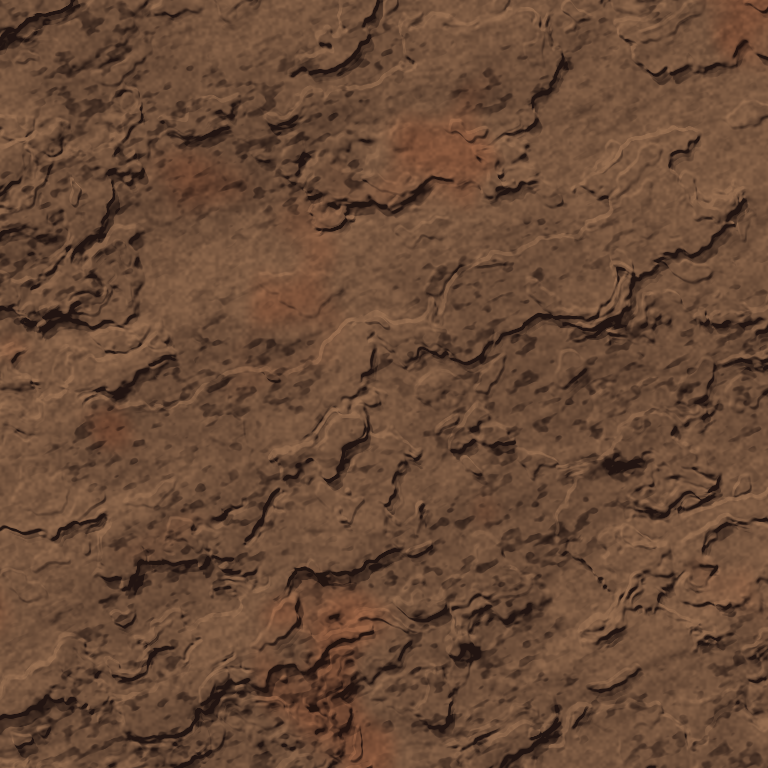
A WebGL 2 fragment shader for this texture:

```glsl
#version 300 es
precision highp float;
// Rugged brown soil: slanting ledges, embedded stones and gritty pits lit from the upper left.

uniform vec2 u_resolution;
out vec4 fragColor;

const vec2 TO_LIGHT = vec2(-0.5, 0.866);
const float SLANT = 0.42;

float hash(vec2 p) {
    vec3 q = fract(p.xyx * 0.1031);
    q += dot(q, q.yzx + 33.33);
    return fract((q.x + q.y) * q.z);
}

mat2 rotation(float angle) {
    float c = cos(angle), s = sin(angle);
    return mat2(c, -s, s, c);
}

float noise(vec2 p) {
    vec2 cell = floor(p), f = fract(p);
    f = f * f * (3.0 - 2.0 * f);
    float low = mix(hash(cell), hash(cell + vec2(1, 0)), f.x);
    float high = mix(hash(cell + vec2(0, 1)), hash(cell + vec2(1, 1)), f.x);
    return mix(low, high, f.y);
}

// Fractal noise, normalised to 0..1
float fbm(vec2 p, int octaves) {
    float sum = 0.0, total = 0.0, amplitude = 0.5;
    for (int i = 0; i < octaves; i++) {
        sum += amplitude * noise(p);
        total += amplitude;
        amplitude *= 0.52;
        p = rotation(0.15) * p * 2.03 + 17.3;
    }
    return sum / total;
}

// Coordinates running along and across the slanting grain
vec2 alongGrain(vec2 p, float stretch) {
    return rotation(SLANT) * p * vec2(1.0, stretch);
}

// Scattered flat-topped stones, one candidate per cell
float stones(vec2 p, float share, float seed) {
    vec2 home = floor(p);
    float top = 0.0;
    for (int y = -1; y <= 1; y++) {
        for (int x = -1; x <= 1; x++) {
            vec2 cell = home + vec2(x, y);
            vec2 id = cell + seed;
            vec2 center = cell + 0.2 + 0.6 * vec2(hash(id + 3.1), hash(id + 7.7));
            float radius = mix(0.18, 0.42, hash(id + 11.9));
            vec2 local = rotation(SLANT + 1.6 * (hash(id + 5.3) - 0.5)) * (p - center);
            float d = length(local * vec2(0.72, 1.3)) / radius;
            float present = step(hash(id + 19.2), share);
            top = max(top, present * (0.5 + 0.5 * hash(id + 23.4)) * smoothstep(1.05, 0.72, d));
        }
    }
    return top;
}

float terrain(vec2 p) {
    vec2 bend = vec2(fbm(p * 13.0, 4), fbm(p * 13.0 + 41.0, 4)) - 0.5;
    vec2 q = alongGrain(p, 1.9);
    float ground = 0.046 * fbm(q * 5.0 + bend * 0.5, 5);
    float ledge = 0.013 * smoothstep(0.49, 0.56, fbm(q * 5.5 + bend + 9.0, 5));
    float large = 0.016 * stones(p * 5.5 + bend * 1.0, 0.5, 0.0);
    float small = 0.007 * stones(p * 15.0 + bend * 2.0, 0.38, 60.0);
    return ground + ledge + large + small;
}

// Darkness cast by higher ground toward the light
float castShadow(vec2 p, float height) {
    float depth = 0.0;
    for (int i = 1; i <= 3; i++) {
        float reach = 0.006 * float(i);
        depth = max(depth, terrain(p + TO_LIGHT * reach) - height - 0.45 * reach);
    }
    return smoothstep(0.0, 0.008, depth);
}

// Small dark hollows drawn out along the grain
float pits(vec2 p, float scale) {
    return smoothstep(0.56, 0.76, fbm(alongGrain(p, 1.7) * scale, 2));
}

vec3 soilColor(float tone, float rust) {
    vec3 color = mix(vec3(0.13, 0.08, 0.065), vec3(0.51, 0.37, 0.27), tone);
    return color * mix(vec3(1.0), vec3(1.04, 0.92, 0.87), rust);
}

void main() {
    vec2 p = gl_FragCoord.xy / u_resolution.y;

    // Relief and shadow
    float height = terrain(p);
    float slope = (height - terrain(p + TO_LIGHT * 0.004)) / 0.004;
    float relief = 0.2 * clamp(slope, 0.0, 1.2) + 0.32 * clamp(slope, -1.8, 0.0);
    float shadow = castShadow(p, height);

    // Coarse dark patches among smoother soil
    float rough = smoothstep(0.44, 0.62, fbm(alongGrain(p, 1.5) * 6.0 + 31.0, 4));
    float hollow = pits(p, 62.0) * mix(0.1, 0.42, rough);

    // Fine grit
    float grit = noise(p * 230.0) + 0.6 * noise(p * 120.0 + 8.0) - 0.8;

    float tone = 0.9 + relief - 0.4 * shadow - 0.13 * rough - hollow + 0.2 * grit;
    float rust = smoothstep(0.55, 0.72, fbm(p * 5.0 + 73.0, 3));
    fragColor = vec4(soilColor(clamp(tone, 0.0, 1.2), rust), 1.0);
}
```
